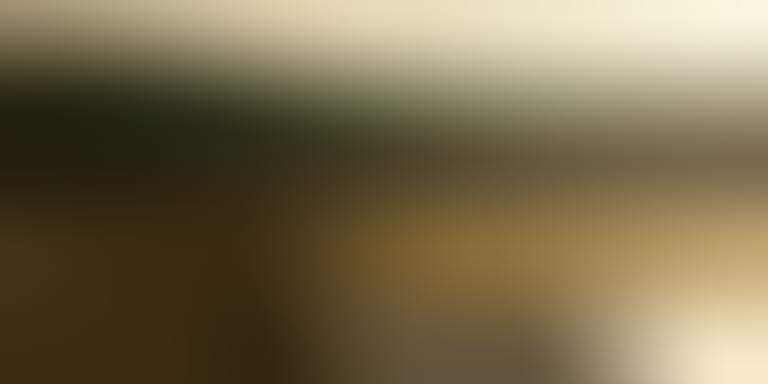
Give the GLSL for this background, as a Shadertoy shader.

```glsl
// A soft, blurred landscape: pale sky over a dark olive band, amber ground
// and a cream glow in the lower right corner. Four horizontal gradients are
// blended downwards on a faintly stepped grid, then tinted by a few glows.

// Soft elliptical spot: 1 at its centre, fading to 0
float glow(vec2 p, vec2 centre, vec2 size) {
    vec2 q = (p - centre) / size;
    return exp(-dot(q, q));
}

// Bends the coordinates into rounded stairs, so that gradients show fine rows
vec2 softStairs(vec2 p, vec2 cells) {
    return p - 0.9 * sin(6.2832 * p * cells) / (6.2832 * cells);
}

vec3 skyColor(float x) {
    vec3 c = mix(vec3(0.66, 0.60, 0.47), vec3(0.90, 0.86, 0.73), smoothstep(-0.05, 0.5, x));
    return mix(c, vec3(0.98, 0.96, 0.87), smoothstep(0.45, 1.0, x));
}

vec3 bandColor(float x) {
    return mix(vec3(0.14, 0.12, 0.045), vec3(0.47, 0.405, 0.295), smoothstep(0.1, 0.97, x));
}

vec3 groundColor(float x) {
    vec3 c = mix(vec3(0.235, 0.17, 0.07), vec3(0.54, 0.43, 0.22), smoothstep(0.28, 0.63, x));
    return mix(c, vec3(0.77, 0.66, 0.45), smoothstep(0.57, 1.03, x));
}

vec3 floorColor(float x) {
    vec3 c = mix(vec3(0.235, 0.175, 0.07), vec3(0.385, 0.325, 0.235), smoothstep(0.33, 0.56, x));
    return mix(c, vec3(0.98, 0.92, 0.80), smoothstep(0.67, 0.96, x));
}

void mainImage(out vec4 fragColor, in vec2 fragCoord) {
    // x runs rightwards, y runs down from the top edge
    vec2 p = fragCoord / iResolution.xy;
    p.y = 1.0 - p.y;
    p = softStairs(p, vec2(96.0, 48.0));

    // The sky fades later and over a longer span towards the right
    float lean = smoothstep(0.0, 0.75, p.x);
    float skyFade = smoothstep(mix(-0.05, 0.03, lean), mix(0.31, 0.44, lean), p.y);

    // Blend the layers from top to bottom; the floor slants to the right
    vec3 color = mix(skyColor(p.x), bandColor(p.x), skyFade);
    color = mix(color, groundColor(p.x), smoothstep(0.40, 0.68, p.y));
    float slant = 0.12 * (0.95 - p.y);
    color = mix(color, floorColor(p.x + slant), smoothstep(0.62, 0.98, p.y));

    // Peach light in the sky, green tints in the haze and the dark band
    color += vec3(0.02, -0.01, -0.02) * glow(p, vec2(0.37, 0.0), vec2(0.10, 0.12));
    color += vec3(-0.02, 0.01, 0.0) * glow(p, vec2(0.50, 0.28), vec2(0.45, 0.12));
    color += vec3(0.0, 0.015, 0.02) * glow(p, vec2(0.19, 0.31), vec2(0.08, 0.06));

    // Brown light at the left edge and a shadow at the foot
    color += vec3(0.03, 0.03, 0.03) * glow(p, vec2(0.0, 0.68), vec2(0.10, 0.14));
    color -= vec3(0.04, 0.03, 0.01) * glow(p, vec2(0.34, 0.93), vec2(0.08, 0.22));

    fragColor = vec4(clamp(color, 0.0, 1.0), 1.0);
}
```
